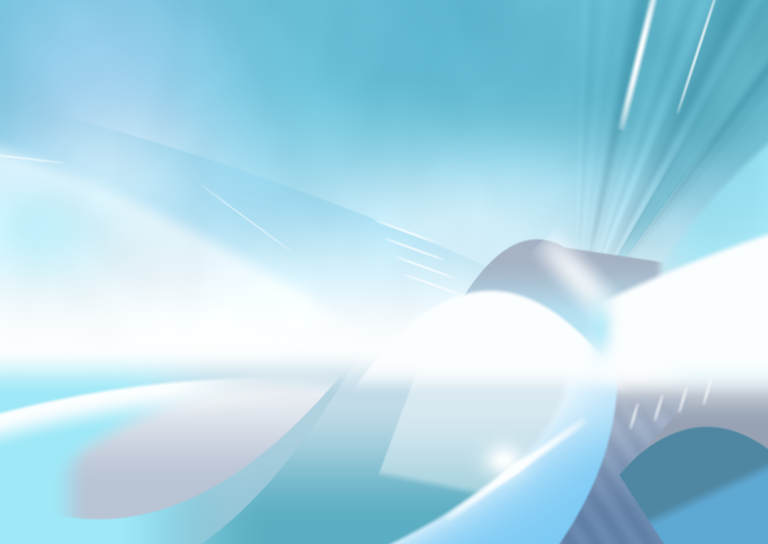
A Shadertoy shader for this background:

```glsl
// Abstract icy backdrop: teal sky, fanned light beams, white wings and glassy curves.
#define WHITE vec3(.985, .995, 1)
#define TEAL vec3(.39, .74, .83)
#define ICE vec3(.69, .88, .95)
#define CYAN vec3(.62, .91, .97)
#define STEEL vec3(.31, .53, .64)
#define MAUVE vec3(.66, .71, .79)
#define SLATE vec3(.4, .52, .67)
#define FAN_PIVOT vec2(1.057, .393)
#define CLOUD_AMOUNT .035

// Parabola through three points
float arc(float x, vec3 px, vec3 py) {
    vec3 d = x - px, e = px - px.yzx;
    return -py.x * d.y * d.z / (e.x * e.z) - py.y * d.x * d.z / (e.x * e.y)
         - py.z * d.x * d.y / (e.y * e.z);
}

float glow(vec2 p, vec2 centre, vec2 radius) {
    vec2 d = (p - centre) / radius;
    return exp(-dot(d, d));
}

float side(float d, float soft) { return smoothstep(-soft, soft, d); }

// Line of light, tapered at both ends
float streak(vec2 p, vec2 a, vec2 b, float width) {
    vec2 ab = b - a;
    float t = clamp(dot(p - a, ab) / dot(ab, ab), 0., 1.);
    return sqrt(4. * t * (1. - t)) * (1. - smoothstep(0., width, length(p - a - ab * t)));
}

// Layered sines
float clouds(vec2 p) {
    float sum = 0., amp = .5;
    for (int i = 0; i < 4; i++) {
        sum += amp * sin(p.x * 7. + 2. * sin(p.y * 6.)) * sin(p.y * 9. + sin(p.x * 5.));
        p = mat2(1.3, 1.1, -1.1, 1.3) * p + 2.7;
        amp *= .6;
    }
    return sum;
}

vec3 sky(vec2 p, float aa) {
    vec3 col = mix(ICE, TEAL, smoothstep(.55, .88, p.y));
    col = mix(col, vec3(.64, .83, .96), .85 * glow(p, vec2(.18, .83), vec2(.25, .27)));
    col = mix(col, TEAL * .9, .75 * glow(p, vec2(1.35, .87), vec2(.25, .22)));
    col = mix(col, WHITE, .55 * glow(p, vec2(.22, .68), vec2(.17, .13)));
    col = mix(col, WHITE, .35 * glow(p, vec2(.85, .6), vec2(.28, .09)));

    // Glass veil under the long falling arc, white drift below it
    float veil = arc(p.x, vec3(0, .55, .885), vec3(.816, .65, .515)) - p.y;
    float fade = smoothstep(0., .4, p.x) * exp(-max(veil, 0.) * 6.);
    col = mix(col, vec3(.56, .82, .92), .55 * side(veil, aa) * fade);
    col = mix(col, WHITE, 1. - smoothstep(.36, .64, p.y));
    float drift = arc(p.x, vec3(.1, .4, .66), vec3(.69, .55, .39)) - p.y;
    col = mix(col, WHITE, .6 * side(drift, .025));
    col = mix(col, CYAN, .5 * glow(p, vec2(.07, .58), vec2(.13, .09)));

    // Fan of beams and the pale rim at its right
    float fan = (p.x - FAN_PIVOT.x) / max(p.y - FAN_PIVOT.y, .02);
    float inFan = side(fan - .03, .02) * side(.83 - fan, .1) * smoothstep(.46, .62, p.y);
    float bands = sin(fan * 22.) + .6 * sin(fan * 47. + 1.) + .4 * sin(fan * 83.);
    col += inFan * (.035 * bands - .02);
    col = mix(col, TEAL * .9, .5 * inFan * side(.07 - abs(fan - .65), .01));
    float rim = arc(p.x, vec3(1.22, 1.3, 1.412), vec3(.52, .62, .733)) - p.y;
    return mix(col, CYAN, .7 * side(rim, .012) * smoothstep(1.18, 1.3, p.x));
}

vec3 ground(vec2 p, float aa) {
    vec3 col = mix(TEAL * .92, vec3(.76, .86, .91), smoothstep(.03, .27, p.y));
    col = mix(col, CYAN, 1. - smoothstep(.2, .5, p.x));

    // Grey lens with outer rim and a white upper edge
    float inner = p.y - arc(p.x, vec3(0, .24, .57), vec3(.09, .05, .246));
    float outer = p.y - arc(p.x, vec3(.37, .53, .61), vec3(0, .154, .265));
    float top = arc(p.x, vec3(0, .22, .48), vec3(.24, .285, .305)) - p.y;
    float lensTop = arc(p.x, vec3(.12, .25, .5), vec3(.15, .23, .3)) - p.y;
    col = mix(col, vec3(.67, .81, .87), .7 * side(outer, aa) * smoothstep(.25, .45, p.x));
    vec3 lens = mix(MAUVE, WHITE, .2 + .6 * smoothstep(.1, .3, p.y));
    col = mix(col, lens, side(inner, aa) * side(lensTop, .03) * smoothstep(.09, .17, p.x));
    float edge = side(top, .005) * (1. - smoothstep(.01, .07, top));
    col = mix(col, WHITE, edge * (1. - smoothstep(.3, .55, p.x)));

    // Pale facet, then the broad blue beam
    float facet = side(p.x - .65 - .37 * p.y, aa) * side(p.y - .27 + .2 * p.x, .01);
    col = mix(col, WHITE, .4 * facet);
    float left = p.x - arc(p.y, vec3(0, .1, .28), vec3(.72, .89, 1.04));
    float right = arc(p.y, vec3(0, .136, .283), vec3(1.03, 1.103, 1.136)) - p.x;
    vec3 beam = mix(vec3(.48, .79, .96), WHITE, .7 * exp(-max(left, 0.) * 12.));
    beam = mix(beam, WHITE, .6 * smoothstep(.12, .34, p.y));
    col = mix(col, beam, side(left, .012));

    // Mauve shelf, steel hollow and slanted strut
    float shelf = p.y - arc(p.x, vec3(1.19, 1.29, 1.412), vec3(.175, .215, .176));
    float slope = .46 * p.x - .51 - p.y;
    vec3 dark = mix(STEEL, vec3(.37, .66, .83), side(slope, .015));
    vec3 haze = mix(MAUVE * .9, WHITE, smoothstep(.22, .34, p.y));
    dark = mix(dark, haze, side(shelf, aa));
    float bend = p.y - .127, strutEdge = 1.14 + max(-.65 * bend, .95 * bend);
    vec3 strut = mix(SLATE, MAUVE, smoothstep(.04, .28, p.y));
    strut += .02 * sin((p.x + .65 * p.y) * 130.);
    dark = mix(dark, strut, side(strutEdge - p.x, aa) * side(.25 - p.y, .03));
    return mix(dark, col, side(right, .004));
}

void mainImage(out vec4 fragColor, in vec2 fragCoord) {
    vec2 p = fragCoord / iResolution.xy * vec2(1.414, 1);
    float aa = 1.5 / iResolution.y;
    vec3 col = mix(ground(p, aa), sky(p, aa), smoothstep(.27, .36, p.y));
    col += CLOUD_AMOUNT * clouds(p) * smoothstep(.3, .5, p.y);

    // Dark glass hump behind the white wings
    float crest = .701 - .15 * p.x;
    if (p.x < 1.04) crest = arc(p.x, vec3(.86, .985, 1.04), vec3(.465, .56, .545));
    float hump = side(crest - p.y, aa) * side(1.215 - p.x, .012) * smoothstep(.33, .4, p.y);
    vec3 glass = mix(ICE, MAUVE * .95, smoothstep(.4, .53, p.y));
    col = mix(col, glass, .9 * hump);
    col = mix(col, WHITE, .8 * streak(p, vec2(1, .56), vec2(1.13, .42), .05));
    float swell = arc(p.x, vec3(.73, .89, 1.09), vec3(.38, .465, .365)) - p.y;
    float wing = arc(p.x, vec3(1.1, 1.22, 1.412), vec3(.44, .495, .568)) - p.y;
    float base = smoothstep(.27, .34, p.y);
    col = mix(col, WHITE, side(swell, .006) * base);
    col = mix(col, WHITE, side(wing, .009) * base * smoothstep(1.07, 1.15, p.x));
    col = mix(col, CYAN, .5 * glow(p, vec2(1.105, .395), vec2(.018, .045)));

    // Bright streaks and small glints
    float light = streak(p, vec2(1.215, 1.05), vec2(1.143, .76), .011);
    light += .8 * streak(p, vec2(1.325, 1.03), vec2(1.247, .79), .005);
    light += streak(p, vec2(.82, .045), vec2(1.08, .23), .013);
    light += glow(p, vec2(.928, .154), vec2(.035, .03));
    light += .5 * streak(p, vec2(.37, .66), vec2(.54, .535), .003);
    light += .6 * streak(p, vec2(-.05, .72), vec2(.12, .7), .004);
    for (float k = 0.; k < 4.; k++) {
        vec2 glint = vec2(.69 + .018 * k, .595 - .033 * k);
        light += .8 * streak(p, glint, glint + vec2(.11, -.04), .004);
        vec2 spark = vec2(1.16 + .045 * k, .21 + .015 * k);
        light += .6 * streak(p, spark, spark + vec2(.015, .05), .006);
    }
    col = mix(col, WHITE, min(light, 1.));
    fragColor = vec4(clamp(col, 0., 1.), 1);
}
```
